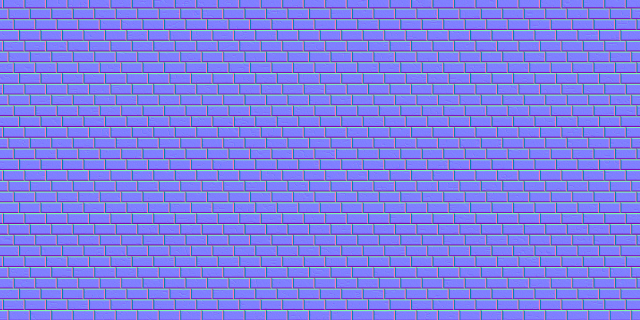
Give the GLSL for this texture map, as a Shadertoy shader.

```glsl
// Tangent-space normal map of a brick wall in quarter-bond courses, with bevelled joints and scratched faces
#define GRID vec2(29.8, 29.7)     // bricks across, courses up
#define PHASE vec2(0.61, 0.08)    // shift of the grid, in bricks and courses
#define COURSE_SHIFT 0.25         // sideways step per course, in bricks
#define BEVEL_WIDTH 0.13          // in course heights
#define BEVEL_SLOPE 4.0
#define BEVEL_VARIATION 0.25      // between bricks
#define GRAIN_HEIGHT 0.006
#define SCRATCH_HEIGHT 0.014
#define SCRATCH_WIDTH 0.07
#define SAMPLES 4                 // per pixel side

float hash(vec2 p) {
    vec3 q = fract(vec3(p.xyx) * 0.1031);
    q += dot(q, q.yzx + 33.33);
    return fract((q.x + q.y) * q.z);
}

float noise(vec2 p) {
    vec2 i = floor(p), f = fract(p);
    f = f * f * (3.0 - 2.0 * f);
    return mix(mix(hash(i), hash(i + vec2(1, 0)), f.x),
               mix(hash(i + vec2(0, 1)), hash(i + vec2(1, 1)), f.x), f.y);
}

// Face relief: fine grain plus thin, mostly level scratches in patches
float faceHeight(vec2 p, vec2 seed) {
    vec2 q = p + seed;
    float grain = noise(q * vec2(13.0, 10.0));
    float ridge = abs(noise(q * vec2(1.8, 4.5)) - 0.5);
    float scratch = 1.0 - smoothstep(0.0, SCRATCH_WIDTH, ridge);
    float patches = smoothstep(0.45, 0.75, noise(q * 1.7 + 19.0));
    return GRAIN_HEIGHT * grain - SCRATCH_HEIGHT * scratch * patches;
}

vec2 faceSlope(vec2 p, vec2 seed) {
    const vec2 e = vec2(0.025, 0.0);
    float h = faceHeight(p, seed);
    return (h - vec2(faceHeight(p + e.xy, seed), faceHeight(p + e.yx, seed))) / e.x;
}

vec3 wallNormal(vec2 uv) {
    // Brick cell, measured in course heights from its centre
    vec2 grid = uv * GRID + PHASE;
    grid.x += COURSE_SHIFT * floor(grid.y);
    vec2 brick = floor(grid);
    vec2 p = (fract(grid) - 0.5) * vec2(2.0, 1.0);

    // Mitred bevel, steepest in the middle of the joint
    vec2 inset = vec2(1.0, 0.5) - abs(p);
    vec2 outward = inset.x < inset.y ? vec2(sign(p.x), 0.0) : vec2(0.0, sign(p.y));
    float bevel = 1.0 - smoothstep(0.0, BEVEL_WIDTH, min(inset.x, inset.y));
    float variation = 1.0 + BEVEL_VARIATION * (hash(brick + 7.0) - 0.5);
    vec2 slope = outward * bevel * BEVEL_SLOPE * variation;

    // Wear differs from brick to brick
    vec2 seed = 40.0 * vec2(hash(brick), hash(brick + 53.0));
    slope += faceSlope(p, seed) * (1.0 - bevel);
    return normalize(vec3(slope, 1.0));
}

void mainImage(out vec4 fragColor, in vec2 fragCoord) {
    // Average the encoded normals over the pixel
    vec3 color = vec3(0.0);
    for (int j = 0; j < SAMPLES; j++)
        for (int i = 0; i < SAMPLES; i++) {
            vec2 offset = (vec2(i, j) + 0.5) / float(SAMPLES) - 0.5;
            color += 0.5 + 0.5 * wallNormal((fragCoord + offset) / iResolution.xy);
        }
    fragColor = vec4(color / float(SAMPLES * SAMPLES), 1.0);
}
```
